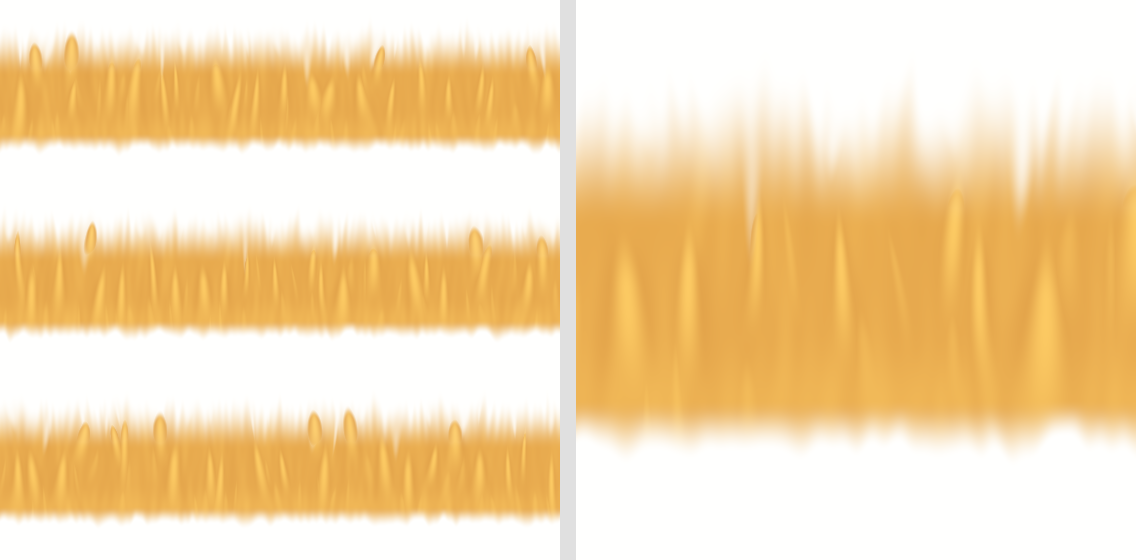
Left: the whole. Right: its middle third, enlarged.
Write a Shadertoy shader that draws this pattern.

```glsl
// Three horizontal bands of soft golden fibres with feathered, flame-like edges on white.
const float TAU = 6.2831853;
const float ROWS = 3.0;
const vec3 PAPER = vec3(1.0, 1.0, 0.995);
const vec3 GOLD = vec3(0.912, 0.672, 0.31);
const vec3 SHADE = vec3(0.85, 0.59, 0.26);
const vec3 GLOW = vec3(1.0, 0.81, 0.40);

float hash(vec2 p) {
    vec3 q = fract(vec3(p.xyx) * vec3(0.1031, 0.1030, 0.0973));
    q += dot(q, q.yzx + 33.33);
    return fract((q.x + q.y) * q.z);
}

// Layered sines with whole frequencies, so x wraps; drift bends them along v
float waves(float x, float v, float low, float high, float drift, float seed) {
    float sum = 0.0;
    for (int i = 0; i < 9; i++) {
        vec2 key = vec2(float(i) * 7.0 + 3.0, seed);
        float frequency = floor(mix(low, high, (float(i) + hash(key)) / 9.0));
        float phase = TAU * hash(key + 41.0);
        float bend = drift * (hash(key + 83.0) - 0.5);
        sum += sin(TAU * frequency * x + phase + bend * v);
    }
    return sum / 4.2;
}

// Wrapped cells, each holding one leaning tongue that points toward +v
float tongues(float x, float v, float count, vec2 tipRange, float size, float width, float seed) {
    float u = x * count;
    float cell = floor(u);
    float mask = 0.0;
    for (int i = -2; i <= 2; i++) {
        float place = cell + float(i);
        vec2 key = vec2(mod(place, count), seed);
        float chance = hash(key + 17.0);
        float tip = mix(tipRange.x, tipRange.y, chance * chance);
        float t = (tip - v) / (size * mix(0.7, 1.3, hash(key + 29.0)));
        float lean = (hash(key + 53.0) - 0.5) * 0.10 * count;
        float centre = place + 0.1 + 0.8 * hash(key + 5.0) + lean * (v - tip);
        float halfWidth = width * count * mix(0.5, 1.4, hash(key + 71.0));
        halfWidth *= pow(clamp(t, 0.002, 1.0), 0.55);
        float side = 1.0 - smoothstep(0.0, halfWidth, abs(u - centre));
        float ends = smoothstep(0.0, 0.30, t) * (1.0 - smoothstep(0.35, 1.0, t));
        mask = max(mask, side * ends);
    }
    return mask;
}

// Opacity of the solid core and its two feathered edges
float bandCover(float x, float v, float seed) {
    float tuft = waves(x, v, 5.0, 28.0, 6.0, seed + 1.0);
    float hair = waves(x, v, 30.0, 85.0, 16.0, seed + 2.0);
    float top = 0.865 + clamp(0.040 * tuft + 0.030 * hair, -0.11, 0.11);
    float upper = pow(1.0 - smoothstep(0.59, top, v), 1.35);
    float hem = waves(x, v, 4.0, 30.0, 3.0, seed + 3.0);
    float fuzz = waves(x, v, 32.0, 70.0, 6.0, seed + 4.0);
    float bottom = 0.190 - clamp(0.022 * hem + 0.007 * fuzz, -0.05, 0.05);
    float lower = smoothstep(bottom, 0.288, v);
    // Soft pale gaps cut in from above
    float cut = tongues(x, 1.0 - v, 19.0, vec2(0.29, 0.52), 0.36, 0.017, seed + 5.0);
    float gap = cut * smoothstep(0.45, 0.75, v);
    return upper * lower * (1.0 - 0.65 * gap);
}

// Soft fibre tones inside the band
vec3 fibreColour(float x, float v, float seed) {
    float broad = waves(x, v, 6.0, 32.0, 24.0, seed + 7.0);
    float fine = waves(x, v, 30.0, 75.0, 44.0, seed + 8.0);
    float tone = 0.13 * broad + 0.08 * fine;
    tone += 0.26 * (1.0 - smoothstep(0.27, 0.42, v));
    tone -= 0.20 * (1.0 - smoothstep(0.255, 0.29, v));
    vec3 colour = mix(GOLD, SHADE, clamp(-tone, 0.0, 1.0));
    return mix(colour, GLOW, clamp(tone, 0.0, 1.0));
}

void mainImage(out vec4 fragColor, in vec2 fragCoord) {
    vec2 uv = fragCoord / iResolution.xy;
    float row = floor(uv.y * ROWS);
    float v = fract(uv.y * ROWS);
    float seed = 20.0 + row * 37.0;

    // Sway that curves every fibre sideways along its height
    float x = uv.x + 0.0035 * waves(uv.x, v, 2.0, 13.0, 22.0, seed + 11.0);

    // Tall bright tongues with a darker rim, then small inner flecks
    vec2 tips = vec2(0.60, 0.87);
    float tall = tongues(x, v, 23.0, tips, 0.42, 0.018, seed + 9.0);
    float rim = tongues(x, v, 23.0, tips, 0.42, 0.036, seed + 9.0);
    float fleck = tongues(x, v, 31.0, vec2(0.36, 0.68), 0.26, 0.011, seed + 10.0);

    vec3 colour = fibreColour(x, v, seed);
    colour = mix(colour, SHADE, 0.45 * rim * (1.0 - tall));
    colour = mix(colour, GLOW, max(0.85 * tall, 0.32 * fleck));

    float cover = bandCover(x, v, seed);
    float body = smoothstep(0.0, 0.65, rim) * smoothstep(0.28, 0.34, v);
    cover = max(cover, 0.92 * body);
    fragColor = vec4(mix(PAPER, colour, cover), 1.0);
}
```
